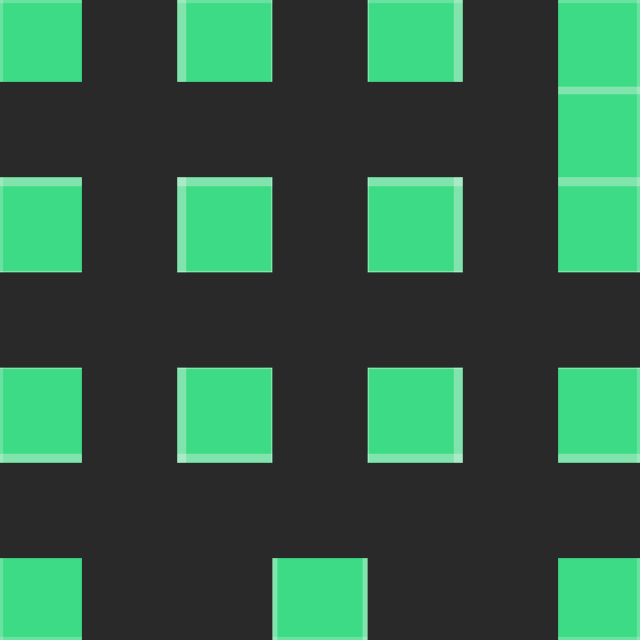
Write a Shadertoy shader that draws this pattern.

```glsl
// Grid of flat green squares on charcoal with pale translucent edge strips.

const float CELL = 0.1488;          // square side as a share of the canvas
const float FAR = 4.0;              // beyond the canvas edge, in cells
const vec3 CHARCOAL = vec3(0.16);
const vec3 GREEN = vec3(0.24, 0.86, 0.52);
const vec3 PALE = vec3(0.90, 0.95, 0.92);

// Soft coverage of the interval from lo to hi
float span(float x, float lo, float hi, float soft) {
    return clamp((x - lo) / soft + 0.5, 0.0, 1.0)
         * clamp((hi - x) / soft + 0.5, 0.0, 1.0);
}

// Squares one cell wide, alternating with gaps one cell wide
float alternate(float x, float soft) {
    return span(mod(abs(x), 2.0), 0.5, 1.5, soft);
}

// Upper rows, sparse bottom row and the bridge in the right column
float squares(vec2 p, float soft) {
    float upper = alternate(p.x, soft) * alternate(p.y, soft)
                * step(-2.0, p.y);
    float sparse = max(span(p.x, -0.5, 0.5, soft),
                       span(abs(p.x), 2.5, FAR, soft));
    float bottom = sparse * span(p.y, -FAR, -2.5, soft);
    float bridge = span(p.x, 2.5, FAR, soft) * span(p.y, 1.4, 2.6, soft);
    return max(max(upper, bottom), bridge);
}

// Strip opacity along one axis: inner rim, outer band and canvas border
float strips(float x, float border, float soft) {
    float a = abs(x);
    float rim = span(a, 0.5, 0.515, soft);
    float band = span(a, 1.405, 1.5, soft);
    float edge = span(a, border - 0.032, FAR, soft);
    return 0.4 * max(rim, band) + 0.26 * edge;
}

void mainImage(out vec4 fragColor, in vec2 fragCoord) {
    float size = min(iResolution.x, iResolution.y);
    vec2 p = (fragCoord - 0.5 * iResolution.xy) / (size * CELL);
    vec2 border = 0.5 * iResolution.xy / (size * CELL);
    float soft = max(1.0 / (size * CELL), 0.011);

    // Pale strips, stacked so that their crossings are lighter
    vec3 fill = mix(GREEN, PALE, strips(p.x, border.x, soft));
    fill = mix(fill, PALE, strips(p.y, border.y, soft));

    // Sides of the middle bottom square
    float sides = span(abs(p.x), 0.447, 0.51, soft) * step(p.y, -2.0);
    fill = mix(fill, PALE, 0.4 * sides);

    // Seam inside the right column
    float seam = span(p.y, 2.37, 2.45, soft) * step(2.0, p.x);
    fill = mix(fill, PALE, 0.4 * seam);

    fragColor = vec4(mix(CHARCOAL, fill, squares(p, soft)), 1.0);
}
```
